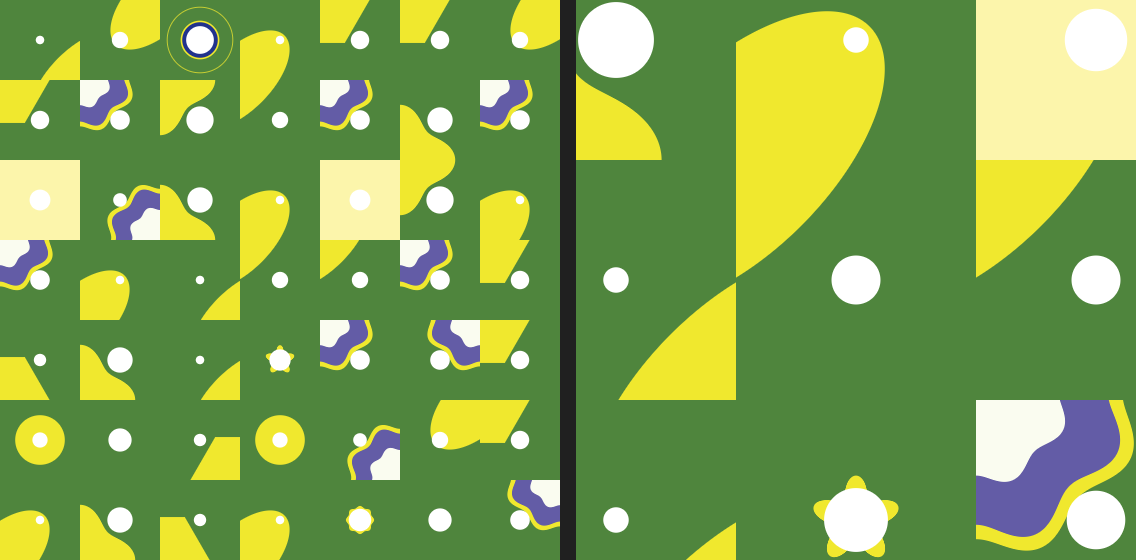
Left, the full canvas; right, a detail of the centre.
Reproduce this pattern procedurally as a Shadertoy shader.

```glsl
// A seven by seven board of shuffled tiles: flat shapes centred on a tile corner and
// clipped by the tile, a few centred badges, and a white dot in the middle of each.
// Every tile takes its shape from the rank of its hash, so each kind has a fixed count.

const float GRID = 7.0;
const vec3 GREEN  = vec3(0.31, 0.52, 0.24);
const vec3 YELLOW = vec3(0.94, 0.91, 0.18);
const vec3 PURPLE = vec3(0.39, 0.36, 0.65);

uint hash(int n) {
    uint h = uint(n) * 747796405u + 71993u;
    h = ((h >> ((h >> 28) + 4u)) ^ h) * 277803737u;
    return (h >> 22) ^ h;
}

// Place of this tile in the shuffled deck, 0 to 48
int deckRank(int tile) {
    uint own = hash(tile);
    int rank = 0;
    for (int i = 0; i < 49; i++) {
        uint other = hash(i);
        if (other < own || (other == own && i < tile)) rank++;
    }
    return rank;
}

// Circle whose radius ripples n times around
float lobes(vec2 p, float radius, float ripple, float n) {
    return length(p) - radius - ripple * cos(n * atan(p.y, p.x));
}

float hexagon(vec2 p, float radius) {
    p = abs(p);
    return max(p.y, dot(p, vec2(0.866, 0.5))) - 0.866 * radius;
}

// Ellipse with its long axis along the rising diagonal
float tiltedEllipse(vec2 p, vec2 radii) {
    p = vec2(p.x + p.y, p.y - p.x) * 0.7071;
    float k = length(p / radii);
    return k * (k - 1.0) / max(length(p / (radii * radii)), 1e-4);
}

void paint(inout vec3 col, vec3 ink, float d, float pixel) {
    col = mix(col, ink, clamp(0.5 - d / pixel, 0.0, 1.0));
}

void mainImage(out vec4 fragColor, in vec2 fragCoord) {
    float pixel = GRID / iResolution.y;
    vec2 board = fragCoord * pixel;
    vec2 cell = mod(floor(board), GRID);
    vec2 uv = fract(board);
    vec2 p = uv - 0.5;
    int rank = deckRank(int(cell.x + GRID * cell.y));

    vec3 col = GREEN;
    float dotRadius = 0.145;

    if (rank < 10) {            // rippled corner bloom
        vec2 corner = rank < 6 ? vec2(0, 1) : rank < 8 ? vec2(1) : vec2(1, 0);
        vec2 q = uv - corner - vec2(0.0, 0.03);
        paint(col, YELLOW, lobes(q, 0.655, -0.045, 8.0), pixel);
        paint(col, PURPLE, lobes(q, 0.595, -0.045, 8.0), pixel);
        paint(col, vec3(0.98, 0.99, 0.94), lobes(q, 0.37, -0.025, 8.0), pixel);
        dotRadius = mix(0.085, 0.122, corner.y);
    } else if (rank < 19) {     // corner hexagon
        vec2 corner = rank < 16 ? vec2(0, 1) : rank < 18 ? vec2(0) : vec2(1, 0);
        paint(col, YELLOW, hexagon(uv - corner, 0.62), pixel);
        dotRadius = mix(0.077, 0.115, corner.y);
    } else if (rank < 34) {     // corner ellipse
        vec2 corner = rank < 25 ? vec2(0) : rank < 28 ? vec2(0, 1) : rank < 31 ? vec2(1) : vec2(1, 0);
        paint(col, YELLOW, tiltedEllipse(uv - corner, vec2(0.787, 0.386)), pixel);
        dotRadius = mix(0.053, 0.102, corner.y);
    } else if (rank < 40) {     // four-armed corner star
        vec2 corner = rank < 38 ? vec2(0) : vec2(0, 1);
        paint(col, YELLOW, lobes(uv - corner, 0.59, 0.1, 4.0), pixel);
        dotRadius = mix(0.158, 0.17, corner.y);
    } else if (rank < 42) {     // pale tile
        col = vec3(0.99, 0.96, 0.67);
        dotRadius = 0.13;
    } else if (rank < 44) {     // plain disc
        paint(col, YELLOW, length(p) - 0.31, pixel);
        dotRadius = 0.095;
    } else if (rank == 46) {    // scalloped badge
        paint(col, YELLOW, lobes(p, 0.165, 0.011, 8.0), pixel);
        dotRadius = 0.14;
    } else if (rank == 47) {    // five-petal badge
        paint(col, YELLOW, lobes(p.yx, 0.14, 0.045, 5.0), pixel);
        dotRadius = 0.133;
    } else if (rank == 48) {    // ringed badge
        paint(col, mix(GREEN, YELLOW, 0.75), abs(length(p) - 0.41) - 0.006, pixel);
        paint(col, YELLOW, length(p) - 0.242, pixel);
        paint(col, vec3(0.13, 0.2, 0.55), length(p) - 0.222, pixel);
        dotRadius = 0.173;
    }

    paint(col, vec3(1.0), length(p) - dotRadius, pixel);
    fragColor = vec4(col, 1.0);
}
```
